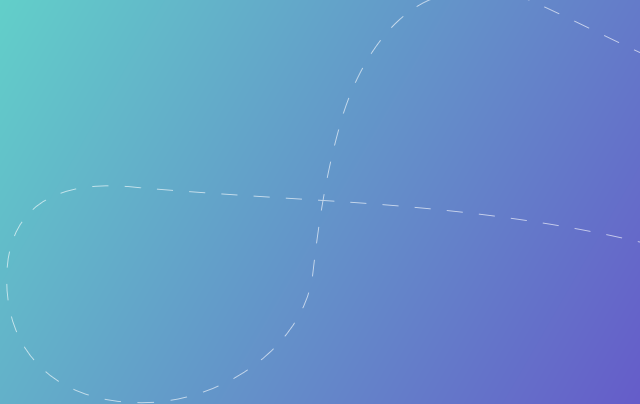
Reproduce this background procedurally as a WebGL 2 fragment shader.

```glsl
#version 300 es
precision highp float;
// A looping dashed flight path over a diagonal teal to violet gradient.

uniform vec2 u_resolution;
out vec4 outColor;

// The layout grid spans the canvas, with y running down from the top.
const vec2 GRID = vec2(768.0, 484.0);
const vec3 TEAL = vec3(0.384, 0.812, 0.788);
const vec3 VIOLET = vec3(0.396, 0.362, 0.790);
const vec3 LINE_COLOR = vec3(1.0);
const float LINE_ALPHA = 0.65;
const float LINE_WIDTH = 1.1;
const float DASH_PERIOD = 38.6;
const float GRADIENT_ANGLE = radians(30.0);
const int CURVES = 9;
const int STEPS = 20;

// Joints of the path: position, then the dash count reached there.
const vec3 KNOTS[10] = vec3[10](
  vec3(768, 290, -9.57), vec3(401, 241, 0), vec3(169, 225, 6),
  vec3(8, 335, 11.87), vec3(170, 482.5, 18.13), vec3(375, 331, 25),
  vec3(412, 136, 30), vec3(515, 0, 34.43), vec3(635, 0, 37.5),
  vec3(768, 63, 41.2));

// The two Bezier handles between each pair of joints.
const vec4 HANDLES[9] = vec4[9](
  vec4(650, 262, 525, 249), vec4(324, 236.2, 246, 231.5),
  vec4(70, 213, 8, 245), vec4(8, 425, 70, 482.5),
  vec4(268, 482.5, 363, 414), vec4(382, 270, 391, 205),
  vec4(430, 80, 465, 22), vec4(548, -10, 602, -10),
  vec4(680, 20, 725, 43));

vec2 curvePoint(int i, float t) {
  float s = 1.0 - t;
  return s * s * s * KNOTS[i].xy + 3.0 * s * s * t * HANDLES[i].xy
       + 3.0 * s * t * t * HANDLES[i].zw + t * t * t * KNOTS[i + 1].xy;
}

// Returns the distance to a curve and the dash count at its nearest point.
vec2 nearestOnCurve(vec2 p, int i) {
  float nearest = 1e5;
  float nearestLength = 0.0;
  float walked = 0.0;
  vec2 a = KNOTS[i].xy;
  for (int k = 1; k <= STEPS; k++) {
    vec2 b = curvePoint(i, float(k) / float(STEPS));
    vec2 ab = b - a;
    float h = clamp(dot(p - a, ab) / dot(ab, ab), 0.0, 1.0);
    float d = length(p - a - h * ab);
    float stepLength = length(ab);
    if (d < nearest) {
      nearest = d;
      nearestLength = walked + h * stepLength;
    }
    walked += stepLength;
    a = b;
  }
  return vec2(nearest, mix(KNOTS[i].z, KNOTS[i + 1].z, nearestLength / walked));
}

// Pixel coverage of a thin stroke, also when it is narrower than a pixel.
float strokeCoverage(float d, float pixel) {
  float thin = min(LINE_WIDTH, pixel);
  return thin / pixel * clamp((0.5 * (LINE_WIDTH + pixel) - d) / thin, 0.0, 1.0);
}

// The first half of each period is drawn, the second half is a gap.
float dashCoverage(float count, float pixel) {
  float edge = 0.25 - abs(fract(count + 0.25) - 0.5);
  return clamp(0.5 + edge * DASH_PERIOD / pixel, 0.0, 1.0);
}

void main() {
  vec2 uv = gl_FragCoord.xy / u_resolution;
  vec2 p = vec2(uv.x, 1.0 - uv.y) * GRID;
  float pixel = GRID.x / u_resolution.x;

  // Corner to corner gradient
  vec2 axis = vec2(cos(GRADIENT_ANGLE), sin(GRADIENT_ANGLE));
  vec3 color = mix(TEAL, VIOLET, dot(p, axis) / dot(GRID, axis));

  // Dashed path
  float ink = 0.0;
  for (int i = 0; i < CURVES; i++) {
    vec2 hit = nearestOnCurve(p, i);
    ink = max(ink, strokeCoverage(hit.x, pixel) * dashCoverage(hit.y, pixel));
  }
  color = mix(color, LINE_COLOR, LINE_ALPHA * ink);

  outColor = vec4(color, 1.0);
}
```
